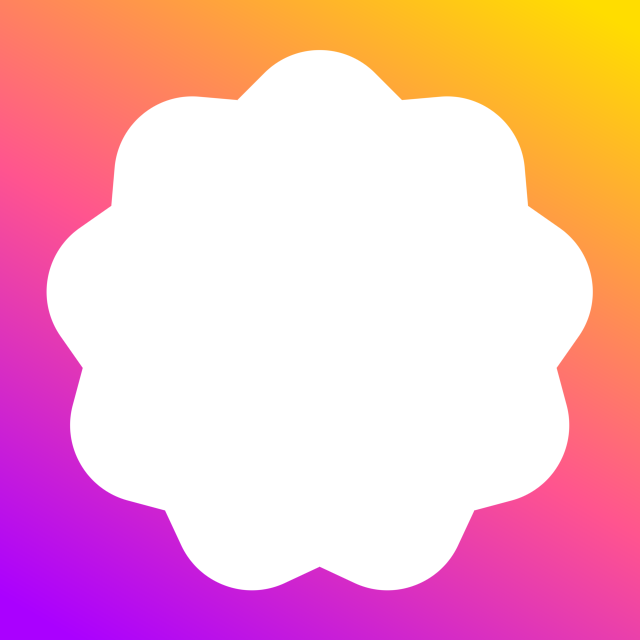
A three.js fragment shader for this background:

```glsl
varying vec2 vUv;

const float PI = 3.14159265;

// Badge geometry, in canvas units
const vec2 BADGE_CENTER = vec2(0.4995, 0.4904);
const float LOBE_COUNT = 9.0;
const float LOBE_DISTANCE = 0.3097;
const float LOBE_RADIUS = 0.1217;
const vec2 FLANK_NORMAL = vec2(0.70711, 0.70711);

// Gradient direction and stops along it
const vec2 GRADIENT_DIR = vec2(0.5, 0.866);
const float PURPLE_STOP = 0.06;
const float PINK_STOP = 0.64;
const float YELLOW_STOP = 1.32;

const vec3 PURPLE = vec3(0.667, 0.0, 1.0);
const vec3 PINK = vec3(1.0, 0.33, 0.56);
const vec3 YELLOW = vec3(1.0, 0.867, 0.0);
const vec3 BADGE_COLOR = vec3(1.0);

vec3 gradientColor(vec2 uv) {
  float t = dot(uv, GRADIENT_DIR);
  vec3 lower = mix(PURPLE, PINK, clamp((t - PURPLE_STOP) / (PINK_STOP - PURPLE_STOP), 0.0, 1.0));
  return mix(lower, YELLOW, clamp((t - PINK_STOP) / (YELLOW_STOP - PINK_STOP), 0.0, 1.0));
}

// Signed distance to a ring of round lobes with straight flanks
float badgeDistance(vec2 p) {
  // Fold the plane into half a lobe, with its axis along +y
  float sector = 2.0 * PI / LOBE_COUNT;
  float angle = atan(p.x, p.y);
  angle = abs(mod(angle + 0.5 * sector, sector) - 0.5 * sector);
  vec2 q = length(p) * vec2(sin(angle), cos(angle)) - vec2(0.0, LOBE_DISTANCE);

  // Round cap, continued by its tangent line
  bool onCap = q.x * FLANK_NORMAL.y < q.y * FLANK_NORMAL.x;
  return (onCap ? length(q) : dot(q, FLANK_NORMAL)) - LOBE_RADIUS;
}

void main() {
  float d = badgeDistance(vUv - BADGE_CENTER);
  float edge = max(0.7 * fwidth(vUv.x), 0.00001);
  float coverage = 1.0 - smoothstep(-edge, edge, d);
  gl_FragColor = vec4(mix(gradientColor(vUv), BADGE_COLOR, coverage), 1.0);
}
```
